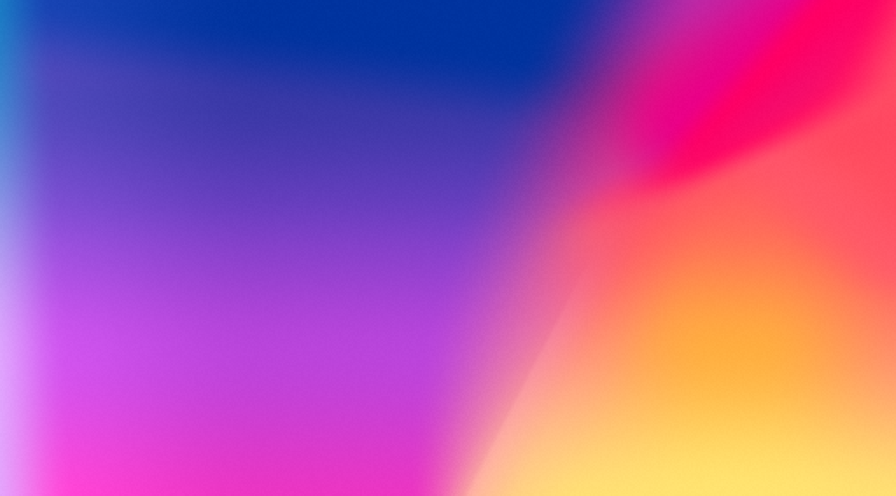
Give the GLSL for this background, as a WebGL 2 fragment shader.

```glsl
#version 300 es
precision highp float;
// Soft abstract colour wash: a blue-to-magenta field on the left, a pink veil
// leaning across the middle, and a warm fold rising on the right.
// Each layer is a smooth gradient, blended along curves in canvas units.
uniform vec2 u_resolution;
out vec4 fragColor;

float hash(vec2 p) {
  vec3 q = fract(p.xyx * 0.1031);
  q += dot(q, q.yzx + 33.33);
  return fract((q.x + q.y) * q.z);
}

float segmentDistance(vec2 p, vec2 a, vec2 b) {
  vec2 ab = b - a;
  return length(p - a - ab * clamp(dot(p - a, ab) / dot(ab, ab), 0.0, 1.0));
}

// Horizontal place of the fold's edge at height y
float creaseAt(float y) {
  return 0.52 + 0.29 * y + 0.19 * smoothstep(0.52, 0.84, y);
}

// Magenta at the foot, violet in the middle, deep blue at the top
vec3 coolField(vec2 p) {
  vec3 c = mix(vec3(0.95, 0.20, 0.75), vec3(0.73, 0.27, 0.86), smoothstep(-0.08, 0.31, p.y));
  c = mix(c, vec3(0.45, 0.25, 0.77), smoothstep(0.27, 0.62, p.y));
  c = mix(c, vec3(0.22, 0.22, 0.65), smoothstep(0.49, 0.82, p.y));
  float blueEdge = 0.97 - 0.21 * p.x;
  c = mix(c, vec3(0.0, 0.20, 0.62), smoothstep(blueEdge - 0.12, blueEdge + 0.04, p.y));
  c += vec3(0.10, 0.07, 0.09) * (1.0 - smoothstep(0.0, 0.3, p.x));
  // Pale light along the left border
  vec3 rim = mix(vec3(0.88, 0.68, 1.0), vec3(0.10, 0.52, 0.78), smoothstep(0.25, 1.0, p.y));
  return mix(c, rim, 1.0 - smoothstep(-0.02, 0.085 - 0.025 * p.y, p.x));
}

// Pale pink below, deepening to magenta, with a hot diagonal streak
vec3 pinkVeil(vec2 p) {
  vec3 c = mix(vec3(0.97, 0.62, 0.64), vec3(0.90, 0.40, 0.64), smoothstep(0.0, 0.5, p.y));
  c = mix(c, vec3(0.82, 0.13, 0.52), smoothstep(0.4, 0.82, p.y));
  c = mix(c, vec3(0.74, 0.16, 0.65), smoothstep(0.8, 1.0, p.y));
  // Red warmth gathering beside the fold
  vec3 red = mix(vec3(0.97, 0.38, 0.46), vec3(1.0, 0.08, 0.39), smoothstep(0.5, 0.72, p.y));
  c = mix(c, red, smoothstep(-0.11, 0.0, p.x - creaseAt(p.y)) * smoothstep(0.3, 0.6, p.y));
  vec2 aspect = vec2(1.8, 1.0);
  float d = segmentDistance(p * aspect, vec2(0.77, 0.75) * aspect, vec2(0.94, 1.02) * aspect);
  float ply = p.x - 0.755 - 0.5 * (p.y - 0.72);
  vec3 hot = mix(vec3(0.92, 0.0, 0.53), vec3(1.0, 0.0, 0.39), smoothstep(-0.02, 0.035, ply));
  return mix(c, hot, 1.0 - smoothstep(0.01, 0.2, d));
}

// Yellow base, orange ridge and coral crown, with pinker flanks
vec3 warmFold(vec2 p) {
  vec3 c = mix(vec3(1.0, 0.89, 0.44), vec3(1.0, 0.68, 0.25), smoothstep(0.0, 0.32, p.y));
  c = mix(c, vec3(1.0, 0.38, 0.37), smoothstep(0.28, 0.62, p.y));
  c = mix(c, vec3(1.0, 0.21, 0.37), smoothstep(0.57, 0.83, p.y));
  vec3 peach = mix(vec3(1.0, 0.74, 0.59), vec3(1.0, 0.32, 0.40), smoothstep(0.05, 0.58, p.y));
  vec3 coral = mix(vec3(1.0, 0.74, 0.52), vec3(1.0, 0.29, 0.38), smoothstep(0.0, 0.6, p.y));
  vec3 flank = mix(peach, coral, smoothstep(0.7, 0.92, p.x));
  float away = smoothstep(0.02, 0.22, abs(p.x - 0.82));
  c = mix(c, flank, 0.9 * away * smoothstep(-0.08, 0.28, p.y));
  // Peach margin just inside the fold, and a pink slant across its shoulder
  c = mix(c, peach, 0.7 * (1.0 - smoothstep(0.0, 0.13, p.x - creaseAt(p.y))));
  float slant = segmentDistance(p, vec2(0.86, 0.68), vec2(1.0, 0.47));
  return mix(c, vec3(1.0, 0.34, 0.44), 0.5 * (1.0 - smoothstep(0.0, 0.09, slant)));
}

void main() {
  vec2 p = gl_FragCoord.xy / u_resolution;

  // Veil spreads wider and leans right toward the top
  float veilStart = 0.455 + 0.16 * p.y * p.y;
  float veilEnd = 0.54 + 0.25 * p.y;
  float veil = smoothstep(veilStart, veilEnd, p.x);
  vec3 color = mix(coolField(p), pinkVeil(p), veil);

  // Curved crease where the warm fold covers the veil, with a thin lit lip
  float inside = p.x - creaseAt(p.y);
  color = mix(color, warmFold(p), smoothstep(-0.03, 0.06, inside));
  float lip = smoothstep(-0.004, 0.003, inside) * (1.0 - smoothstep(0.0, 0.05, inside));
  color += vec3(0.02, 0.035, 0.02) * lip * (1.0 - smoothstep(0.3, 0.55, p.y));

  // Faint grain, a little stronger within the veil
  float grain = hash(floor(p * vec2(512.0, 284.0))) - 0.5;
  color += grain * (0.012 + 0.02 * veil * (1.0 - veil));
  fragColor = vec4(clamp(color, 0.0, 1.0), 1.0);
}
```
